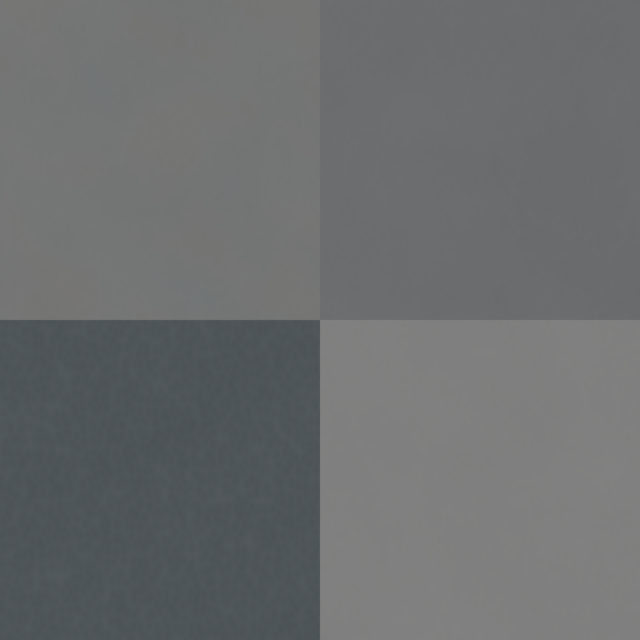
This texture is drawn by a WebGL 1 fragment shader. Its source:

```glsl
precision highp float;

uniform vec2 u_resolution;

const vec3 WARM_GRAY = vec3(0.455, 0.460, 0.456);  // top left
const vec3 COOL_GRAY = vec3(0.421, 0.425, 0.431);  // top right
const vec3 SLATE = vec3(0.310, 0.335, 0.350);      // bottom left
const vec3 PALE_GRAY = vec3(0.500, 0.500, 0.499);  // bottom right
const vec2 SEAM = vec2(0.5, 0.5);
const float SEAM_SOFTNESS = 0.0012;
const vec2 GRAIN_SCALE = vec2(85.0, 60.0);
const vec2 FLECK_SCALE = vec2(30.0, 17.0);
const float GRAIN_SMOOTH = 0.007;
const float GRAIN_SLATE = 0.030;
const float MOTTLE = 0.006;
const float TINT = 0.007;

vec2 hash2(vec2 p) {
    vec2 q = vec2(dot(p, vec2(127.1, 311.7)), dot(p, vec2(269.5, 183.3)));
    return fract(sin(q) * 43758.55);
}

// Distance to the nearest scattered cell point
float cellular(vec2 p) {
    vec2 cell = floor(p);
    vec2 local = fract(p);
    float nearest = 4.0;
    for (int j = -1; j <= 1; j++) {
        for (int i = -1; i <= 1; i++) {
            vec2 offset = vec2(float(i), float(j));
            vec2 toPoint = offset + hash2(cell + offset) - local;
            nearest = min(nearest, dot(toPoint, toPoint));
        }
    }
    return sqrt(nearest);
}

// Broad, cloudy variation in about -1..1
float layeredSines(vec2 p) {
    float sum = 0.0;
    float amplitude = 0.5;
    for (int i = 0; i < 4; i++) {
        sum += amplitude * sin(p.x + 1.7 * sin(p.y)) * cos(p.y * 0.8 + sin(p.x * 0.7));
        p = mat2(1.3, 1.1, -1.1, 1.3) * p + 2.4;
        amplitude *= 0.6;
    }
    return sum;
}

void main() {
    vec2 uv = gl_FragCoord.xy / u_resolution;
    vec2 softness = max(vec2(SEAM_SOFTNESS), 0.5 / u_resolution);
    vec2 side = smoothstep(SEAM - softness, SEAM + softness, uv);
    float slateMask = (1.0 - side.x) * (1.0 - side.y);
    float warmMask = (1.0 - side.x) * side.y;
    float coolMask = side.x * side.y;

    // Four panels
    vec3 color = mix(mix(SLATE, PALE_GRAY, side.x),
                     mix(WARM_GRAY, COOL_GRAY, side.x), side.y);

    // Slow shading: the cool panel darkens slightly towards the right
    color += coolMask * 0.012 * (0.75 - uv.x);
    color += MOTTLE * layeredSines(uv * 11.0);

    // Faint warm and cool drift in the top left panel
    float drift = layeredSines(uv * 15.0 + 4.0);
    color += warmMask * TINT * drift * vec3(1.0, -0.2, -0.7);

    // Vertically stretched grain, strongest on slate
    float grain = 0.65 * (cellular(uv * GRAIN_SCALE) - 0.5)
                + 0.35 * (cellular(uv * FLECK_SCALE + 7.3) - 0.5);
    color += grain * mix(GRAIN_SMOOTH, GRAIN_SLATE, slateMask);

    gl_FragColor = vec4(color, 1.0);
}
```
